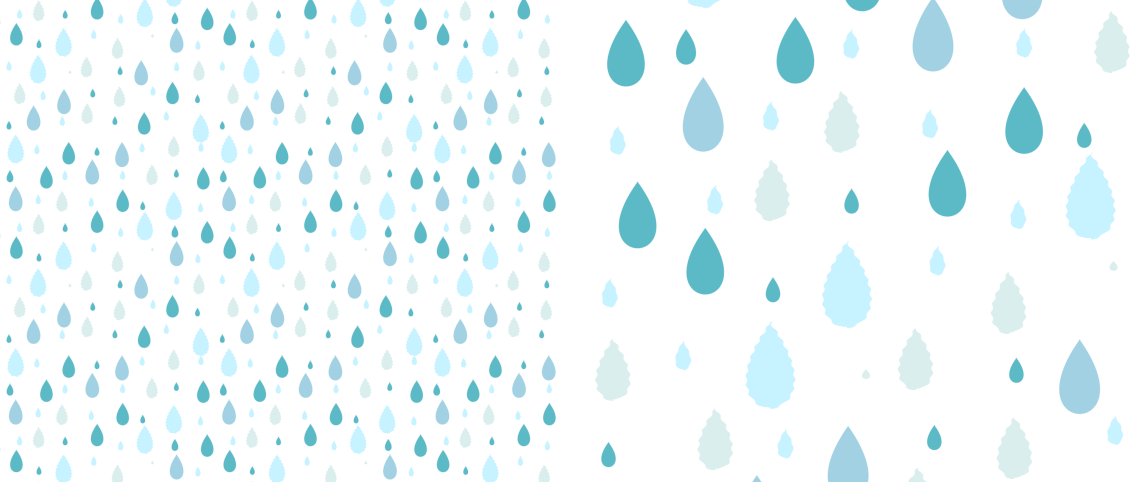
Left: the whole. Right: its middle third, enlarged.
Reproduce this pattern procedurally as a Shadertoy shader.

```glsl
// Seamless rain pattern: teal, blue, pale cyan and grey-green drops on white.

const vec3 TEAL = vec3(0.36, 0.73, 0.78);
const vec3 BLUE = vec3(0.63, 0.82, 0.885);
const vec3 PALE = vec3(0.78, 0.95, 1.0);
const vec3 MIST = vec3(0.86, 0.935, 0.935);
const float CELLS = 8.0; // cells along each side of one repeat

vec2 hash22(vec2 p) {
    vec3 q = fract(p.xyx * vec3(0.1031, 0.1030, 0.0973));
    q += dot(q, q.yzx + 33.33);
    return fract((q.xx + q.yz) * q.zy);
}

// Approximate signed distance to an upright teardrop of the given width and height.
float dropDistance(vec2 p, vec2 size) {
    float s = clamp(0.5 - p.y / size.y, 0.0, 1.5); // 0 at the tip, 1 at the base
    float k = 6.75 * 0.25 * size.x * size.x;
    float f = p.x * p.x - k * s * s * (1.0 - s);
    vec2 grad = vec2(2.0 * p.x, k * s * (2.0 - 3.0 * s) / size.y);
    return max(f / max(length(grad), 1e-4), p.y - 0.5 * size.y);
}

// Large and small drops alternate like a checkerboard; rank shares out the kinds.
void chooseDrop(ivec2 cell, out vec2 size, out vec3 color, out float ragged) {
    int rank = (((cell.x >> 1) + 4 * cell.y) * 13 + 5) % 32;
    ragged = 0.0;
    if (((cell.x + cell.y) & 1) == 0) {
        if (rank < 9)       { size = vec2(0.47, 0.83); color = TEAL; }
        else if (rank < 16) { size = vec2(0.51, 0.93); color = BLUE; }
        else if (rank < 22) { size = vec2(0.60, 1.06); color = PALE; ragged = 1.0; }
        else                { size = vec2(0.42, 0.76); color = MIST; ragged = 1.0; }
    } else {
        if (rank < 2)       { size = vec2(0.25, 0.44); color = TEAL; }
        else if (rank < 12) { size = vec2(0.18, 0.31); color = TEAL; }
        else if (rank < 30) { size = vec2(0.19, 0.35); color = PALE; ragged = 0.5; }
        else                { size = vec2(0.10, 0.12); color = MIST; }
    }
}

void mainImage(out vec4 fragColor, in vec2 fragCoord) {
    // One repeat spans 0.381 of the canvas width
    float scale = CELLS / (0.381 * iResolution.x);
    vec2 p = fragCoord * scale;
    vec2 base = floor(p);
    vec3 color = vec3(1.0);

    for (int y = -1; y <= 1; y++)
    for (int x = -1; x <= 1; x++) {
        vec2 id = base + vec2(x, y);
        vec2 cell = mod(id, CELLS);

        // Scatter: hashed jitter plus a gentle periodic sway of rows and columns
        vec2 center = id + 0.5 + 0.44 * (hash22(cell + 17.0) - 0.5);
        center += 0.1 * sin(6.2831853 * 3.0 / CELLS * cell.yx + vec2(0.0, 1.0));

        vec2 size;
        vec3 dropColor;
        float ragged;
        chooseDrop(ivec2(cell), size, dropColor, ragged);

        // Pale drops have a finely scalloped outline
        vec2 q = p - center;
        float d = dropDistance(q, size);
        d += 0.012 * ragged * sin(q.y * 52.0 + sign(q.x) * 1.3);

        float coverage = 1.0 - smoothstep(-0.75 * scale, 0.75 * scale, d);
        color = mix(color, dropColor, coverage);
    }
    fragColor = vec4(color, 1.0);
}
```
